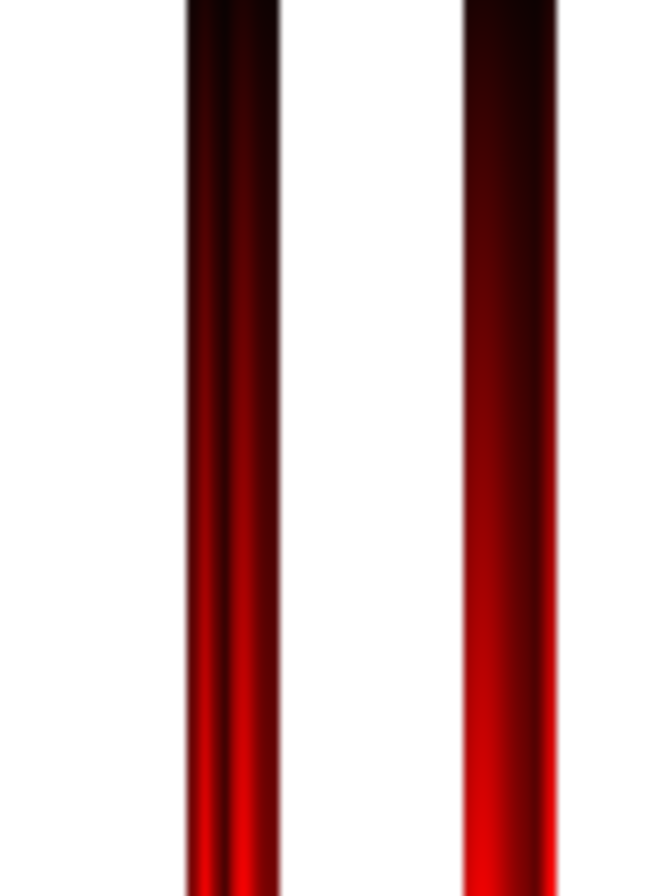
A Shadertoy shader for this background:

```glsl
const vec3 PAPER = vec3(1.0);
const vec3 RED = vec3(1.0, 0.0, 0.0);
const vec3 SHADOW = vec3(0.01, 0.008, 0.008);
const float BAR_WIDTH = 0.1435;
const float LEFT_BAR = 0.288;     // left side of each bar
const float RIGHT_BAR = 0.7155;
const float EDGE_BLUR = 0.0085;
const float TOP_LIGHT = 0.11;
const float BOTTOM_LIGHT = 1.0;
const float LEFT_BASE = 0.44;
const float RIGHT_BASE = 0.42;

// Stripes across a bar: centre, spread, gain
const vec3 LEFT_STRIPES[3] = vec3[3](
    vec3(0.20, 0.09, 0.48),
    vec3(0.42, 0.06, -0.22),
    vec3(0.61, 0.14, 0.51));
const vec3 RIGHT_STRIPES[3] = vec3[3](
    vec3(0.20, 0.31, 0.50),
    vec3(0.77, 0.06, -0.08),
    vec3(0.95, 0.10, 0.55));

float stripes(float across, vec3 bands[3], float base) {
    float light = base;
    for (int i = 0; i < 3; i++) {
        float d = (across - bands[i].x) / bands[i].y;
        light += bands[i].z * exp(-d * d);
    }
    return light;
}

float barMask(float x, float start) {
    float d = abs(x - start - 0.5 * BAR_WIDTH) - 0.5 * BAR_WIDTH;
    return 1.0 - smoothstep(-EDGE_BLUR, EDGE_BLUR, d);
}

vec3 paintBar(vec3 under, float x, float start, float light) {
    vec3 bar = SHADOW + RED * light;
    return mix(under, bar, barMask(x, start));
}

void mainImage(out vec4 fragColor, in vec2 fragCoord) {
    vec2 uv = fragCoord / iResolution.xy;

    // Vertical fade from bright foot to dark top
    float fade = mix(BOTTOM_LIGHT, TOP_LIGHT, uv.y);

    // Cross profile of each bar
    float left = stripes((uv.x - LEFT_BAR) / BAR_WIDTH, LEFT_STRIPES, LEFT_BASE);
    float right = stripes((uv.x - RIGHT_BAR) / BAR_WIDTH, RIGHT_STRIPES, RIGHT_BASE);

    vec3 color = paintBar(PAPER, uv.x, LEFT_BAR, left * fade);
    color = paintBar(color, uv.x, RIGHT_BAR, right * fade);
    fragColor = vec4(clamp(color, 0.0, 1.0), 1.0);
}
```
